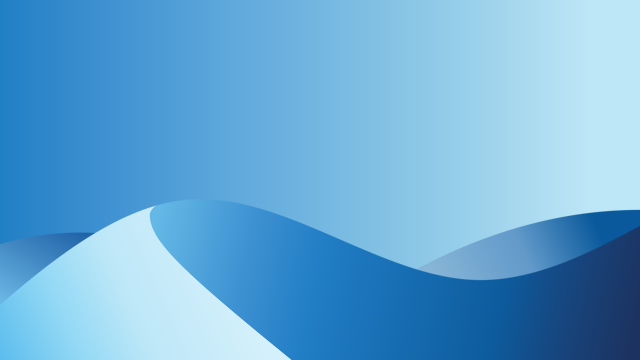
A WebGL 1 fragment shader for this background:

```glsl
precision highp float;

uniform vec2 u_resolution;

float ramp(float a, float b, float x) {
  return clamp((x - a) / (b - a), 0.0, 1.0);
}

// Smoothed coverage of the positive side of an edge
float cover(float dist, float pixel) {
  return smoothstep(-0.8 * pixel, 0.8 * pixel, dist);
}

// Cubic through two (x, height) ends with given slopes
float hermite(float x, vec2 a, vec2 b, float slopeA, float slopeB) {
  float w = b.x - a.x;
  float t = (x - a.x) / w;
  float s = 1.0 - t;
  return mix(a.y, b.y, t * t * (3.0 - 2.0 * t))
       + w * t * s * (slopeA * s - slopeB * t);
}

float waveHeight(float x) {
  vec2 crest = vec2(0.3125, 0.447);
  vec2 trough = vec2(0.751, 0.222);
  if (x < crest.x) return hermite(x, vec2(0.0, 0.153), crest, 1.547, 0.0);
  if (x < trough.x) return hermite(x, crest, trough, 0.0, 0.0);
  return hermite(x, trough, vec2(1.0, 0.373), 0.0, 0.978);
}

vec3 skyColor(float x) {
  vec3 c = mix(vec3(0.13, 0.50, 0.77), vec3(0.25, 0.57, 0.82), ramp(0.0, 0.17, x));
  c = mix(c, vec3(0.37, 0.66, 0.86), ramp(0.17, 0.36, x));
  c = mix(c, vec3(0.50, 0.75, 0.89), ramp(0.36, 0.58, x));
  c = mix(c, vec3(0.61, 0.82, 0.92), ramp(0.58, 0.75, x));
  return mix(c, vec3(0.74, 0.90, 0.965), ramp(0.75, 0.92, x));
}

vec3 waveColor(vec2 uv) {
  float x = uv.x + 0.12 * (0.25 - uv.y);
  vec3 c = mix(vec3(0.39, 0.72, 0.90), vec3(0.24, 0.57, 0.82), ramp(0.23, 0.38, x));
  c = mix(c, vec3(0.13, 0.49, 0.77), ramp(0.38, 0.50, x));
  c = mix(c, vec3(0.05, 0.36, 0.62), ramp(0.50, 0.79, x));
  c = mix(c, vec3(0.09, 0.27, 0.49), ramp(0.79, 0.90, x));
  return mix(c, vec3(0.11, 0.20, 0.38), ramp(0.90, 1.01, x));
}

vec3 ribbonColor(vec2 uv) {
  float t = uv.x + 0.25 * uv.y;
  vec3 c = mix(vec3(0.36, 0.74, 0.93), vec3(0.58, 0.85, 0.96), ramp(0.0, 0.13, t));
  c = mix(c, vec3(0.74, 0.905, 0.97), ramp(0.13, 0.24, t));
  return mix(c, vec3(0.83, 0.94, 0.985), ramp(0.24, 0.42, t));
}

void main() {
  vec2 uv = gl_FragCoord.xy / u_resolution;
  vec2 pixel = 1.0 / u_resolution;
  vec3 color = skyColor(uv.x);

  // Left hill behind the wave
  float leftTop = 0.354 - 2.11 * pow(abs(uv.x - 0.124), 2.0);
  vec3 leftHill = mix(vec3(0.42, 0.72, 0.90), vec3(0.13, 0.39, 0.66),
                      ramp(0.16, 0.48, uv.x + uv.y));
  color = mix(color, leftHill, cover(leftTop - uv.y, pixel.y));

  // Right hill, misty on its inner flank
  float rightTop = 0.417 - 1.35 * (1.0 - uv.x) * (1.0 - uv.x);
  float haze = uv.x + 0.25 * (uv.y - 0.3);
  vec3 rightHill = mix(vec3(0.53, 0.71, 0.84), vec3(0.38, 0.60, 0.79), ramp(0.66, 0.82, haze));
  rightHill = mix(rightHill, vec3(0.04, 0.35, 0.61), ramp(0.82, 0.95, haze));
  color = mix(color, rightHill, cover(rightTop - uv.y, pixel.y));

  // Front wave, with a pale ribbon folded over its left side
  float drop = 0.403 - uv.y;
  float bend = drop * (drop < 0.0 ? 1.52 : 0.718);
  float fold = 0.156 + sqrt(0.0061 + bend * bend);
  vec3 front = mix(waveColor(uv), ribbonColor(uv), cover(fold - uv.x, pixel.x));
  color = mix(color, front, cover(waveHeight(uv.x) - uv.y, pixel.y));

  gl_FragColor = vec4(color, 1.0);
}
```
